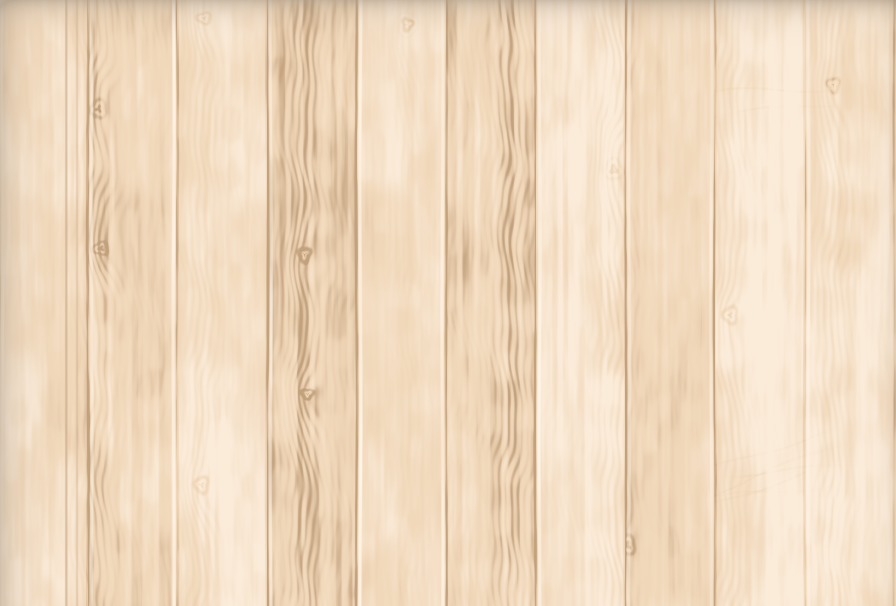
This texture is drawn by a Shadertoy shader. Its source:

```glsl
// Ten pale vertical wooden planks with wavy grain, knots, seams and light wear.

float hash(vec2 p) {
    return fract(sin(dot(p, vec2(127.1, 311.7))) * 43758.5);
}

// Smooth cellular noise: random cell values blended by distance, 0 to 1.
float cells(vec2 p) {
    vec2 base = floor(p);
    float sum = 0.0, total = 0.0;
    for (int j = -1; j <= 1; j++)
    for (int i = -1; i <= 1; i++) {
        vec2 cell = base + vec2(i, j);
        vec2 d = cell + 0.2 + 0.6 * vec2(hash(cell), hash(cell + 37.0)) - p;
        float w = exp(-6.0 * dot(d, d));
        sum += w * hash(cell + 71.0);
        total += w;
    }
    return sum / total;
}

// Soft-edged stroke of half width w at signed distance d.
float stroke(float d, float w, float px) {
    return 1.0 - smoothstep(w - px, w + px, abs(d));
}

// Wood ramp from brown through honey to cream.
vec3 woodColor(float v) {
    vec3 c = mix(vec3(0.76, 0.63, 0.49), vec3(0.94, 0.84, 0.72), smoothstep(0.0, 0.5, v));
    return mix(c, vec3(0.985, 0.925, 0.855), smoothstep(0.42, 1.0, v));
}

void mainImage(out vec4 fragColor, in vec2 fragCoord) {
    vec2 uv = fragCoord / iResolution.xy;
    float px = 10.0 / iResolution.x;
    vec2 p = fragCoord * px + vec2(0.02, 0.0);   // one unit is one plank width
    float height = iResolution.y * px;
    float id = min(floor(p.x), 9.0);
    float x = p.x - id;

    // Plank brightness and grain strength
    float tone[10] = float[](0.66, 0.57, 0.76, 0.43, 0.64, 0.54, 0.79, 0.53, 0.84, 0.76);
    float grain[10] = float[](0.25, 0.65, 0.4, 0.85, 0.15, 1.0, 0.6, 0.3, 0.45, 0.45);
    float v = tone[int(id)];
    float strength = grain[int(id)];

    // Cloudy stains, mottling and long fibres
    vec2 q = p + id * vec2(3.7, 9.1);
    v += 0.28 * (cells(q * vec2(1.6, 1.1)) - 0.5);
    v += 0.16 * (cells(q * vec2(8.0, 3.5)) - 0.5);
    v += (0.12 + 0.28 * strength) * (cells(q * vec2(16.0, 0.35)) - 0.5);
    v += 0.12 * (cells(q * vec2(27.0, 1.8)) - 0.5);

    // Wavy growth rings, bulging around the knots
    float bandX = fract(0.15 * id - 0.03);
    float field = x + 0.05 * sin(p.y * 2.1 + id * 5.0)
                + 0.03 * sin(p.y * 4.3 + x * 5.0 + id) + 0.012 * sin(p.y * 9.7 + x * 9.0);
    float band = exp(-pow((x - bandX) / 0.17, 2.0));
    float knotShade = 0.0;
    for (int j = 0; j < 2; j++) {
        float n = float(j);
        float present = step(0.5, mod(id, 5.0)) * (1.0 - n * step(3.5, id));
        float knotY = height * fract(0.44 + 0.38 * id + 0.77 * n);
        vec2 d = vec2(x - bandX - 0.03 * n, p.y - knotY);
        float bulge = present * exp(-dot(d * d, vec2(25.0, 5.0)));
        field += 0.16 * bulge;
        band = max(band, bulge);
        float r = length(d * vec2(1.0, 0.85 + 0.4 * n)) + 0.012 * sin(3.0 * atan(d.y, d.x) + id);
        knotShade += present * smoothstep(0.14, 0.05, r) * (0.16 + 0.18 * sin(r * 75.0 + id));
    }
    float phase = field * 13.0;
    float ring = pow(0.5 + 0.5 * sin(6.2832 * phase), 1.5) - 0.4;
    ring *= smoothstep(0.6, 0.25, fwidth(phase));
    v -= ring * strength * (0.06 + 0.27 * band);
    v -= 0.07 * band * strength + knotShade;

    // Faint scratches across the right-hand planks
    for (int k = 0; k < 7; k++) {
        float n = float(k);
        float slope = 0.45 * hash(vec2(n, 4.0)) - 0.05;
        float y = height * (0.18 + 0.13 * hash(vec2(n, 9.0)) + 0.6 * step(5.0, n));
        float d = p.y - y - slope * (p.x - 8.5) - 0.03 * sin(p.x * 4.0 + n);
        float reach = smoothstep(7.9, 8.2, p.x) * smoothstep(9.6, 8.8, p.x);
        v -= 0.12 * reach * stroke(d, 0.012, px) * cells(p * 3.0 + n);
    }

    // Seams: soft shading, a dark joint and a bright bevel on one side
    float edge = floor(p.x + 0.5);
    float d = p.x - edge + 0.006 * sin(p.y * 1.3 + edge * 2.0);
    float side = mod(edge, 3.0) < 1.5 ? 1.0 : -1.0;
    float wear = 0.55 + 0.6 * cells(vec2(edge * 7.0, p.y * 0.8));
    v -= 0.13 * exp(-abs(d) * 16.0);
    v -= 0.42 * wear * stroke(d, 0.015, px);
    vec3 color = woodColor(clamp(v, 0.0, 1.0));
    float bevel = stroke(d - side * 0.042, 0.018, px) * wear * (0.45 + 0.5 * hash(vec2(edge, 2.0)));
    color = mix(color, vec3(1.0, 0.96, 0.91), clamp(bevel, 0.0, 1.0));

    // Twin grooves on the first plank
    float groove = stroke(p.x - 0.76, 0.013, px) + 0.6 * stroke(p.x - 0.88, 0.012, px);
    color = mix(color, vec3(0.78, 0.65, 0.51), 0.6 * groove);

    // Grey shade along the borders
    float shade = 0.5 * exp(-uv.x * 65.0) + 0.6 * exp(-(1.0 - uv.y) * 55.0)
                + 0.2 * exp(-(1.0 - uv.x) * 110.0);
    color = mix(color, vec3(0.67, 0.61, 0.54), min(shade, 0.8));
    fragColor = vec4(color, 1.0);
}
```
